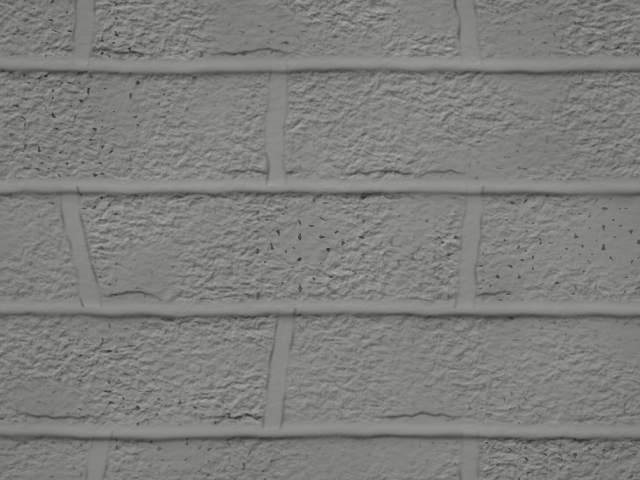
Write a Shadertoy shader that draws this texture.

```glsl
// Painted grey block wall: rough running-bond courses with raised, shadowed mortar beads.

const float COURSE_HEIGHT = 0.2535;   // all lengths are fractions of canvas height
const float BLOCK_LENGTH = 0.80;
const float FIRST_BED = 0.105;
const float FIRST_HEAD = 0.175;
const vec3 PAINT_TINT = vec3(1.0, 1.003, 0.978);

uint mixBits(uint n) {
    n = (n ^ (n >> 16)) * 0x7feb352dU;
    n = (n ^ (n >> 15)) * 0x846ca68bU;
    return n ^ (n >> 16);
}

float hash(vec2 cell) {
    ivec2 i = ivec2(floor(cell));
    return float(mixBits(uint(i.x) + mixBits(uint(i.y))) >> 8) / 16777216.0;
}

float cornerSlope(vec2 cell, vec2 offset) {
    float angle = 6.28318 * hash(cell);
    return dot(vec2(cos(angle), sin(angle)), offset);
}

// Gradient noise, roughly -1 to 1
float noise(vec2 p) {
    vec2 i = floor(p), f = p - i;
    vec2 u = f * f * f * (f * (f * 6.0 - 15.0) + 10.0);
    float low = mix(cornerSlope(i, f), cornerSlope(i + vec2(1, 0), f - vec2(1, 0)), u.x);
    float high = mix(cornerSlope(i + vec2(0, 1), f - vec2(0, 1)),
                     cornerSlope(i + vec2(1, 1), f - vec2(1, 1)), u.x);
    return 1.4 * mix(low, high, u.y);
}

// Soft line of the given half width around zero distance
float softLine(float distance, float halfWidth) {
    float t = distance / halfWidth;
    return exp(-t * t);
}

// Lumpy painted surface
float grainHeight(vec2 p) {
    vec2 warp = 0.006 * vec2(noise(p * 23.0), noise(p * 23.0 + 41.0));
    vec2 q = p + warp;
    return noise(q * vec2(46, 62)) + 0.55 * noise(q * vec2(95, 122) + 17.0)
         + 0.25 * noise(q * vec2(190, 220) + 5.0);
}

// Relief lit from above: positive on slopes that face the light
float grainLight(vec2 p) {
    vec2 towardLight = vec2(-0.0015, 0.0036);
    return grainHeight(p) - grainHeight(p + towardLight);
}

// Signed height above the nearest wavering bed joint, and that joint's index
vec2 bedJoint(vec2 p) {
    float index = floor((p.y - FIRST_BED) / COURSE_HEIGHT + 0.5);
    float wave = 0.008 * noise(vec2(p.x * 2.3, index * 7.3 + 0.4))
               + 0.0025 * noise(vec2(p.x * 15.0, index * 5.7 + 0.2));
    return vec2(p.y - FIRST_BED - index * COURSE_HEIGHT + wave, index);
}

// Signed distance from the nearest leaning head joint, and that joint's column
vec2 headJoint(vec2 p, float course) {
    float start = FIRST_HEAD + 0.5 * BLOCK_LENGTH * mod(course + 1.0, 2.0);
    float column = floor((p.x - start) / BLOCK_LENGTH + 0.5);
    float jitter = hash(vec2(column, course) + 30.0) - 0.5;
    float lean = 0.14 * jitter * (fract((p.y - FIRST_BED) / COURSE_HEIGHT) - 0.5);
    float wave = 0.004 * noise(vec2(p.y * 17.0, course * 3.7 + column * 9.1));
    return vec2(p.x - start - column * BLOCK_LENGTH + 0.025 * jitter + lean + wave, column);
}

void mainImage(out vec4 fragColor, in vec2 fragCoord) {
    vec2 p = fragCoord / iResolution.y;
    vec2 bed = bedJoint(p);
    float course = bed.y - (bed.x < 0.0 ? 1.0 : 0.0);
    vec2 head = headJoint(p, course);
    vec2 block = vec2(head.y - (head.x < 0.0 ? 1.0 : 0.0), course);

    // Smooth mortar replaces rough block face around the joints
    float ragged = 0.006 * noise(p * 19.0 + 8.0);
    float bead = 1.0 - smoothstep(0.010, 0.020, abs(bed.x));
    float headStrip = 1.0 - smoothstep(0.014, 0.030, abs(head.x) + ragged);
    float mortar = max(bead, headStrip);

    // Grain strength varies by block and in smooth patches of thick paint
    float patchiness = smoothstep(-0.55, 0.15, noise(p * vec2(5, 7) + 3.0));
    float blockRoughness = mix(0.65, 1.2, hash(block + 12.0));
    float rough = mix(0.25, 1.0, patchiness) * blockRoughness * (1.0 - 0.85 * mortar);
    float relief = grainLight(p) * rough;
    float tone = 0.512 + relief * (relief < 0.0 ? 0.19 : 0.13);
    tone += 0.022 * noise(p * vec2(3, 4)) + 0.010 * noise(p * 14.0);

    // Scattered pits cluster in the roughest areas
    float pitZone = smoothstep(-0.1, 0.6, noise(p * 3.1 + 20.0)) * blockRoughness;
    float pit = smoothstep(0.46, 0.70, noise(p * vec2(68, 84) + 60.0));
    tone -= 0.20 * pit * (0.25 + pitZone) * (1.0 - mortar);

    // Head joints: pale strip with broken, darker sides
    tone += 0.015 * headStrip;
    float side = head.x < 0.0 ? 1.0 : 2.0;
    float broken = smoothstep(-0.25, 0.55, noise(vec2(p.y * 21.0, side * 4.3 + course * 8.7)));
    float edge = softLine(abs(head.x) - 0.019 + ragged, 0.0035);
    tone -= edge * (0.025 + 0.15 * broken * hash(block + side * 19.0));

    // Jagged cracks above some stretches of bed joint
    float crackPath = 0.028 + 0.009 * noise(vec2(p.x * 13.0, bed.y * 6.1))
                    + 0.004 * noise(vec2(p.x * 46.0, bed.y * 9.3));
    float crackMask = smoothstep(0.0, 0.45, noise(vec2(p.x * 5.5, bed.y * 11.7 + 0.3)));
    tone -= 0.17 * crackMask * softLine(bed.x - crackPath, 0.0032) * (1.0 - headStrip);

    // Bed joints: lit rounded bead with an uneven shadow below
    float shadowDepth = 0.15 + 0.08 * noise(vec2(p.x * 6.0, bed.y * 4.7 + 0.6));
    float shadowWidth = 0.0055 + 0.002 * noise(vec2(p.x * 9.0, bed.y * 3.9));
    tone += 0.055 * softLine(bed.x - 0.003, 0.010);
    tone -= shadowDepth * softLine(bed.x + 0.016 + 0.3 * ragged, shadowWidth);
    tone -= 0.035 * softLine(bed.x + 0.023, 0.011);

    // Gentle light falloff toward the corners
    vec2 fromCentre = fragCoord / iResolution.xy - 0.5;
    tone *= 1.025 - 0.20 * dot(fromCentre, fromCentre);
    fragColor = vec4(clamp(tone, 0.12, 0.68) * PAINT_TINT, 1.0);
}
```
